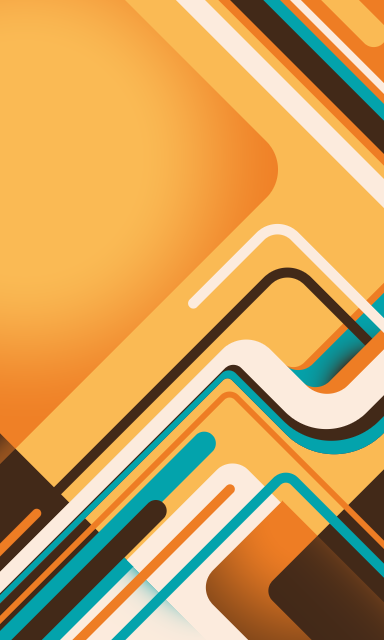
Write a Shadertoy shader that draws this background.

```glsl
// Retro composition of 45-degree ribbons, rounded panels and round-ended rods.
// Everything lives in diagonal coordinates q = (x+y, x-y) with y pointing down;
// rounded corners of half-planes give the outlines, painted back to front.

const float BOARD = 768.0;           // artboard units per canvas height
const float DIAG = 0.70710678;       // diagonal coordinate to true distance
const vec3 AMBER  = vec3(0.980, 0.730, 0.330);
const vec3 ORANGE = vec3(0.935, 0.490, 0.140);
const vec3 CREAM  = vec3(0.988, 0.922, 0.865);
const vec3 TEAL   = vec3(0.010, 0.640, 0.675);
const vec3 DARK   = vec3(0.258, 0.160, 0.095);
const vec3 RUST   = vec3(0.580, 0.320, 0.120);
const float PANEL_EDGE = -520.0;     // x-y of the lower left panel
const float FOLD_EDGE = -262.0;      // x-y of the lower right panel

// Diagonal stripes of the top right: start in x-y, and colour
const float STRIPE_START[8] = float[](211., 246., 262., 276., 316., 336., 348., 361.);
const vec3 STRIPE_COLOR[8] = vec3[](CREAM, AMBER, ORANGE, DARK, TEAL, ORANGE, CREAM, ORANGE);

// Wave outlines: (left leg x+y, middle leg x-y, right leg x+y) and two radii
const vec3 WAVE_LEGS[7] = vec3[](
    vec3(687., -96., 800.), vec3(687., -96., 812.), vec3(687., -96., 853.),
    vec3(686., -95., 880.), vec3(712., -152., 935.), vec3(714., -165., 960.),
    vec3(724., -178., 980.));
const vec2 WAVE_RADII[7] = vec2[](
    vec2(41., 18.), vec2(41., 24.), vec2(41., 24.), vec2(41., 36.),
    vec2(14., 69.), vec2(12., 81.), vec2(7., 82.));
const vec3 WAVE_COLOR[6] = vec3[](ORANGE, TEAL, ORANGE, CREAM, DARK, TEAL);

// Intersection of two half-planes with a circular corner
float roundMax(float a, float b, float r) {
    vec2 k = vec2(a, b) + r;
    return length(max(k, 0.0)) - r + min(max(k.x, k.y), 0.0);
}

// Area below a rounded peak with legs x+y = a and x-y = b
float peak(vec2 q, float a, float b, float r) {
    return roundMax((a - q.x) * DIAG, (q.y - b) * DIAG, r);
}

// Area below a peak that runs on into a rounded trough
float wave(vec2 q, vec3 legs, vec2 radii) {
    float hill = peak(q, legs.x, legs.y, radii.x);
    return -roundMax(-hill, (q.x - legs.z) * DIAG, radii.y);
}

// Rod along x+y = s with a round end at x-y = end
float rod(vec2 q, float s, float end, float halfWidth) {
    return length(vec2(q.x - s, max(q.y - end, 0.0))) * DIAG - halfWidth;
}

void paint(inout vec3 col, vec3 ink, float d) {
    float unitsPerPixel = BOARD / iResolution.y;
    col = mix(col, ink, clamp(0.5 - d / unitsPerPixel, 0.0, 1.0));
}

void mainImage(out vec4 fragColor, in vec2 fragCoord) {
    vec2 p = vec2(fragCoord.x, iResolution.y - fragCoord.y) * BOARD / iResolution.y;
    vec2 q = vec2(p.x + p.y, p.x - p.y);
    vec3 col = AMBER;

    // Large glowing panel
    float glow = smoothstep(130.0, 320.0, distance(p, vec2(30.0, 190.0)));
    paint(col, mix(AMBER, ORANGE, 0.95 * glow),
          roundMax((q.x - 557.0) * DIAG, (q.y - 150.0) * DIAG, 48.0));

    // Lower left panel, lighter where it overlaps the large one
    float overlap = smoothstep(558.0, 556.0, q.x) * smoothstep(500.0, 557.0, q.x);
    paint(col, mix(DARK, RUST, overlap), (q.y - PANEL_EDGE) * DIAG);

    // Top right stripes
    for (int i = 0; i < 8; i++)
        paint(col, STRIPE_COLOR[i], (STRIPE_START[i] - q.y) * DIAG);
    paint(col, AMBER, rod(q.yx, 408.0, 489.0, 16.0));

    // Wave ribbons; the dark chevron slips beneath the third one
    float waveEnd = wave(q, WAVE_LEGS[6], WAVE_RADII[6]);
    float shade = 0.85 * exp(-abs(853.0 - q.x) / 18.0 - pow((q.y + 25.0) / 60.0, 2.0));
    for (int i = 0; i < 6; i++) {
        if (i == 2)
            paint(col, DARK, max(abs(peak(q, 658.0, 32.0, 34.0)) - 6.0,
                                 (q.y - 31.0 - 15.0) * DIAG));
        vec3 ink = i == 1 ? mix(TEAL, DARK, shade) : WAVE_COLOR[i];
        paint(col, ink, max(wave(q, WAVE_LEGS[i], WAVE_RADII[i]), -waveEnd));
    }

    // Cream chevron with a round left end
    vec2 tip = vec2(596.0, -132.0);
    float line = q.y < tip.y ? length(q - tip) * DIAG : abs(peak(q, tip.x, 70.0, 29.0));
    paint(col, CREAM, line - 6.3);

    // Rods on the left
    paint(col, ORANGE, rod(q, 660.0, -572.0, 5.5));
    paint(col, TEAL, rod(q, 777.0, -287.0, 14.0));
    paint(col, DARK, rod(q, 800.0, -426.0, 13.0));

    // Cream panel with a teal glow under its diagonal edge
    float edgeGlow = 0.6 * exp((q.y - PANEL_EDGE) / 16.0) * step(q.y, PANEL_EDGE);
    edgeGlow *= smoothstep(1030.0, 830.0, q.x);
    paint(col, mix(CREAM, TEAL, edgeGlow), peak(q, 824.0, -266.0, 27.0));
    paint(col, TEAL, max(abs(q.x - 829.0) - 11.0, q.y - PANEL_EDGE) * DIAG);
    paint(col, ORANGE, rod(q, 863.0, -311.0, 5.8));

    // Orange panel falling into shadow
    float dusk = smoothstep(40.0, 200.0, distance(p, vec2(370.0, 620.0)));
    float rustPanel = roundMax((940.0 - q.x) * DIAG, (-470.0 - q.y) * DIAG, 29.0);
    paint(col, mix(ORANGE, RUST * 0.8, dusk), max(rustPanel, (q.y - FOLD_EDGE) * DIAG));

    // Lower right panel with a faint warm fold
    float fold = exp((q.y - FOLD_EDGE) / 35.0) * smoothstep(FOLD_EDGE + 1.0, FOLD_EDGE - 1.0, q.y);
    paint(col, mix(DARK, RUST, 0.45 * fold),
          roundMax((1024.0 - q.x) * DIAG, (-394.0 - q.y) * DIAG, 17.0));

    // Thin chevrons across the lower half
    paint(col, ORANGE, abs(peak(q, 744.0, -193.0, 12.0)) - 3.6);
    paint(col, TEAL, abs(peak(q, 910.0, -224.0, 15.0)) - 6.0);

    fragColor = vec4(col, 1.0);
}
```
